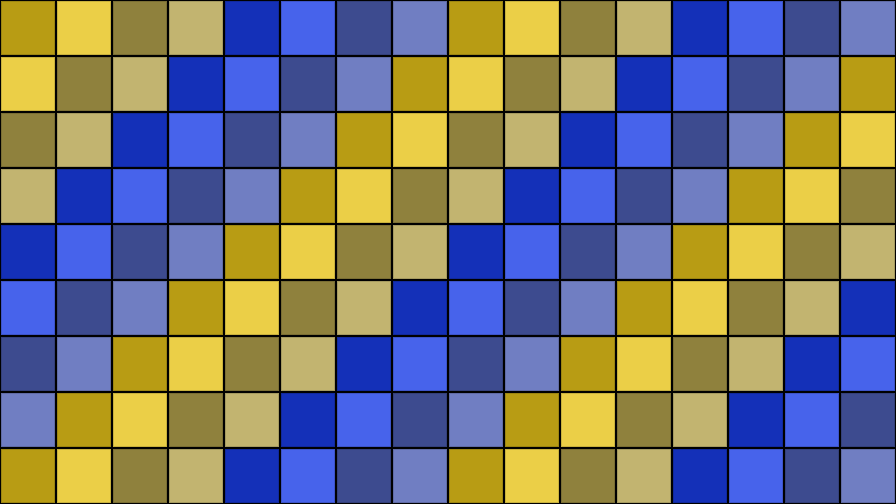
This pattern is drawn by a WebGL 2 fragment shader. Its source:

```glsl
#version 300 es
precision highp float;
// Grid of flat squares in diagonal bands of yellow and blue, split by thin black lines.

uniform vec2 u_resolution;
out vec4 outColor;

const vec2 CELLS = vec2(16.0, 9.0);   // squares across and down
const float LINE_WIDTH = 0.041;       // as a share of one square
const vec3 LINE_COLOR = vec3(0.0);
const float YELLOW_HUE = 50.0 / 360.0;

// Hue, saturation and lightness to RGB
vec3 hslToRgb(float hue, float saturation, float lightness) {
    vec3 ramp = abs(fract(hue + vec3(0.0, 2.0, 1.0) / 3.0) * 6.0 - 3.0) - 1.0;
    float chroma = saturation * (1.0 - abs(2.0 * lightness - 1.0));
    return lightness + chroma * (clamp(ramp, 0.0, 1.0) - 0.5);
}

// Eight tones: each bit of the index picks hue, saturation or lightness
vec3 toneColor(int index) {
    float hue = YELLOW_HUE + 0.5 * float((index >> 2) & 1);
    float saturation = (index & 2) == 0 ? 0.8 : 0.4;
    float lightness = (index & 1) == 0 ? 0.4 : 0.6;
    return hslToRgb(hue, saturation, lightness);
}

// Coverage of the lines centred on the cell borders, box filtered over a pixel
float gridLines(vec2 p, vec2 pixel, float width) {
    vec2 toBorder = 0.5 - abs(fract(p) - 0.5);
    vec2 cover = clamp((0.5 * width - toBorder) / pixel + 0.5, 0.0, 1.0);
    return max(cover.x, cover.y);
}

void main() {
    vec2 p = gl_FragCoord.xy / u_resolution * CELLS;
    vec2 pixel = CELLS / u_resolution;

    // The tone steps by one along each row and shifts by one per row
    vec2 cell = floor(p);
    int tone = int(mod(cell.x - cell.y, 8.0));

    float line = gridLines(p, pixel, LINE_WIDTH);
    outColor = vec4(mix(toneColor(tone), LINE_COLOR, line), 1.0);
}
```
